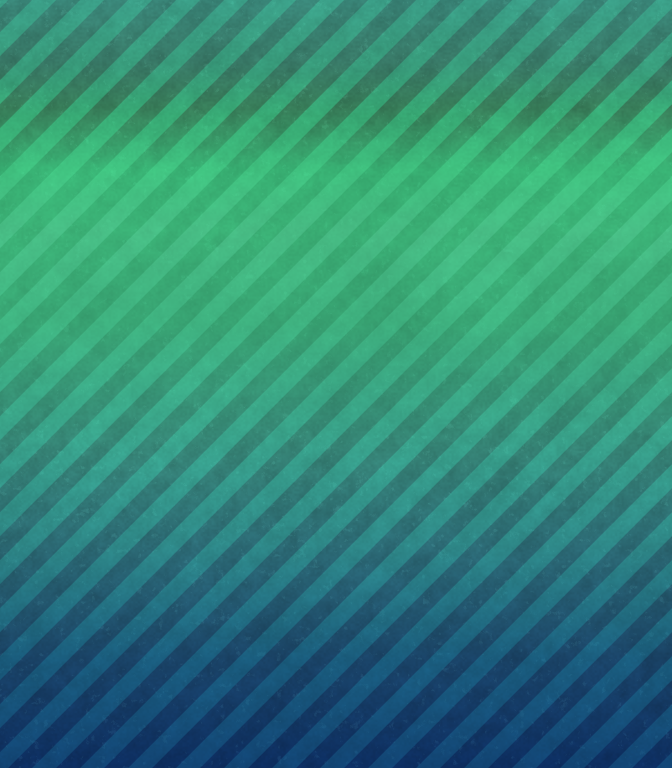
A WebGL 2 fragment shader for this pattern:

```glsl
#version 300 es
precision highp float;
// Worn diagonal stripes over a vertical gradient from teal through green to deep blue.

uniform vec2 u_resolution;
out vec4 outColor;

const float STRIPES_ACROSS = 14.0;
const float LIGHT_CENTER = 0.92;
const float LIGHT_WIDTH = 0.5;
const int STOPS = 10;

// Gradient stops: rgb and distance down from the top edge
const vec4 LIGHT_RAMP[STOPS] = vec4[STOPS](
  vec4(0.23, 0.62, 0.53, 0.00), vec4(0.22, 0.61, 0.48, 0.09),
  vec4(0.22, 0.67, 0.46, 0.15), vec4(0.25, 0.76, 0.50, 0.22),
  vec4(0.28, 0.74, 0.52, 0.30), vec4(0.25, 0.71, 0.51, 0.42),
  vec4(0.22, 0.63, 0.55, 0.59), vec4(0.18, 0.53, 0.53, 0.71),
  vec4(0.10, 0.36, 0.49, 0.86), vec4(0.07, 0.27, 0.46, 1.00));
const vec4 DARK_RAMP[STOPS] = vec4[STOPS](
  vec4(0.22, 0.51, 0.46, 0.00), vec4(0.22, 0.47, 0.40, 0.08),
  vec4(0.22, 0.49, 0.35, 0.14), vec4(0.22, 0.69, 0.45, 0.22),
  vec4(0.23, 0.69, 0.46, 0.30), vec4(0.22, 0.64, 0.45, 0.42),
  vec4(0.21, 0.51, 0.46, 0.59), vec4(0.17, 0.41, 0.45, 0.71),
  vec4(0.10, 0.26, 0.40, 0.86), vec4(0.05, 0.18, 0.38, 1.00));

float hash(vec2 p) {
  return fract(sin(dot(p, vec2(127.1, 311.7))) * 43758.5453);
}

float valueNoise(vec2 p) {
  vec2 cell = floor(p);
  vec2 f = fract(p);
  f = f * f * (3.0 - 2.0 * f);
  float low = mix(hash(cell), hash(cell + vec2(1.0, 0.0)), f.x);
  float high = mix(hash(cell + vec2(0.0, 1.0)), hash(cell + 1.0), f.x);
  return mix(low, high, f.y);
}

float fbm(vec2 p) {
  float sum = 0.0;
  float gain = 0.5;
  for (int i = 0; i < 5; i++) {
    sum += gain * valueNoise(p);
    p = mat2(1.6, 1.2, -1.2, 1.6) * p + 17.3;
    gain *= 0.5;
  }
  return sum;
}

vec3 rampColor(vec4 ramp[STOPS], float t) {
  vec3 color = ramp[0].rgb;
  for (int i = 1; i < STOPS; i++) {
    float span = ramp[i].a - ramp[i - 1].a;
    color = mix(color, ramp[i].rgb, clamp((t - ramp[i - 1].a) / span, 0.0, 1.0));
  }
  return color;
}

// Coverage of the light stripe, with edges softened by blur
float stripeMask(float phase, float center, float width, float blur) {
  float offset = abs(fract(phase - center + 0.5) - 0.5);
  return 1.0 - smoothstep(-blur, blur, offset - 0.5 * width);
}

void main() {
  vec2 p = gl_FragCoord.xy / u_resolution.x;
  float down = 1.0 - gl_FragCoord.y / u_resolution.y;

  // Stripes rising to the right
  float phase = STRIPES_ACROSS * (p.x - p.y);
  float blur = STRIPES_ACROSS / u_resolution.x;
  float light = stripeMask(phase, LIGHT_CENTER, LIGHT_WIDTH, blur);
  vec3 color = mix(rampColor(DARK_RAMP, down), rampColor(LIGHT_RAMP, down), light);

  // Soft clouds, small blotches and fine grain
  float clouds = fbm(p * 7.0) - 0.48;
  float blotches = fbm(p * 55.0 + 31.0) - 0.48;
  float grain = valueNoise(p * 300.0) - 0.5;
  float calm = smoothstep(0.12, 0.26, down) * (1.0 - smoothstep(0.4, 0.65, down));
  float wear = mix(1.0, 0.55, calm) * mix(1.0, 0.7, light);
  color *= 1.0 + 0.10 * clouds + wear * (0.20 * blotches + 0.07 * grain);

  // Scattered pale flecks
  float flecks = smoothstep(0.62, 0.8, fbm(p * 130.0 + 9.0));
  color += 0.05 * wear * flecks * vec3(0.6, 1.0, 0.9);

  outColor = vec4(clamp(color, 0.0, 1.0), 1.0);
}
```
